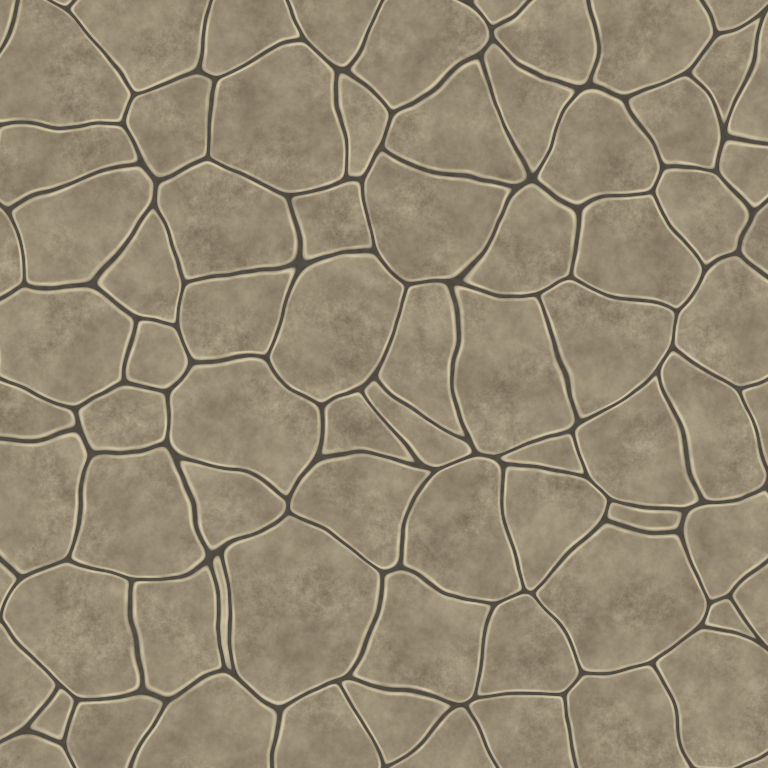
Reproduce this texture procedurally as a Shadertoy shader.

```glsl
// Irregular flagstone paving: mottled tan stones, pale worn rims, dark grout.

const float STONES_ACROSS = 8.0;
const float JITTER = 0.88;
const float SIZE_SPREAD = 0.58;
const float CORNER_SHARPNESS = 48.0;
const float GROUT_HALF_WIDTH = 0.0175;

const vec3 STONE_DARK = vec3(0.480, 0.432, 0.357);
const vec3 STONE_LIGHT = vec3(0.685, 0.640, 0.540);
const vec3 RIM_COLOR = vec3(0.830, 0.780, 0.650);
const vec3 GROUT_COLOR = vec3(0.310, 0.290, 0.258);

vec2 hash22(vec2 p) {
    vec3 q = fract(p.xyx * vec3(0.1031, 0.1030, 0.0973));
    q += dot(q, q.yzx + 33.33);
    return fract((q.xx + q.yz) * q.zy);
}

// Gradient noise, roughly -0.7 to 0.7
float cornerSlope(vec2 cell, vec2 offset) {
    float angle = 6.2832 * hash22(cell + 71.0).x;
    return dot(vec2(cos(angle), sin(angle)), offset);
}

float gradientNoise(vec2 p) {
    vec2 i = floor(p), f = fract(p), e = vec2(1.0, 0.0);
    vec2 u = f * f * f * (f * (f * 6.0 - 15.0) + 10.0);
    float low = mix(cornerSlope(i, f), cornerSlope(i + e, f - e), u.x);
    float high = mix(cornerSlope(i + e.yx, f - e.yx), cornerSlope(i + 1.0, f - 1.0), u.x);
    return mix(low, high, u.y);
}

float fbm(vec2 p, int octaves, float gain) {
    float sum = 0.0, amplitude = 0.5;
    for (int i = 0; i < octaves; i++) {
        sum += amplitude * gradientNoise(p);
        p = mat2(1.6, 1.2, -1.2, 1.6) * p + 17.3;
        amplitude *= gain;
    }
    return sum;
}

// Bends straight joints into gentle curves
vec2 warp(vec2 p, float frequency, float amount) {
    vec2 q = p * frequency;
    return p + amount * vec2(gradientNoise(q + 3.7), gradientNoise(q + 41.2));
}

// Stone centre in xy, size weight in z
vec3 stoneSite(vec2 cell, float jitter, float spread) {
    vec2 centre = cell + 0.5 + jitter * (hash22(cell + 19.0) - 0.5);
    return vec3(centre, spread * hash22(cell + 137.0).y);
}

float powerDistance(vec2 p, vec3 site) {
    vec2 d = p - site.xy;
    return dot(d, d) - site.z;
}

// Weighted Voronoi: x is the rounded distance to the joint, yz the stone centre
vec3 flagstones(vec2 p, float sharpness) {
    vec2 base = floor(p);
    vec3 nearest = vec3(0.0);
    float best = 1e5;
    for (int y = -2; y <= 2; y++)
    for (int x = -2; x <= 2; x++) {
        vec3 site = stoneSite(base + vec2(x, y), JITTER, SIZE_SPREAD);
        float d = powerDistance(p, site);
        if (d < best) { best = d; nearest = site; }
    }
    float blend = 0.0;
    for (int y = -2; y <= 2; y++)
    for (int x = -2; x <= 2; x++) {
        vec3 site = stoneSite(base + vec2(x, y), JITTER, SIZE_SPREAD);
        float gap = length(site.xy - nearest.xy);
        if (gap > 0.001) {
            float edge = (powerDistance(p, site) - best) / (2.0 * gap);
            blend += exp(-sharpness * edge);
        }
    }
    return vec3(-log(max(blend, 1e-20)) / sharpness, nearest.xy);
}

// Cloudy patches with finer stains on top
vec3 stoneColor(vec2 p, vec2 centre) {
    vec2 q = p + 9.0 * hash22(floor(centre * 50.0));
    float clouds = fbm(q * 2.0, 5, 0.74);
    float stains = fbm(q * 7.0 + 23.0, 4, 0.85) * smoothstep(-0.3, 0.4, gradientNoise(q * 1.5));
    float tint = hash22(floor(centre * 80.0)).x - 0.5;
    return mix(STONE_DARK, STONE_LIGHT, 0.5 + 0.72 * clouds + 0.6 * stains + 0.1 * tint);
}

void mainImage(out vec4 fragColor, in vec2 fragCoord) {
    float pixel = STONES_ACROSS / iResolution.y;
    vec2 p = fragCoord * pixel + 4.0;
    vec2 bent = warp(warp(p, 1.2, 0.20), 4.0, 0.016);

    vec3 stone = flagstones(bent, CORNER_SHARPNESS);
    float joint = stone.x;
    vec3 color = stoneColor(p, stone.yz);

    // Pale rim with uneven wear and a soft inner fade
    float wear = clamp(0.72 + 1.4 * fbm(p * 2.6 + stone.yz * 3.0, 3, 0.6), 0.15, 1.0);
    float rimOffset = (joint - GROUT_HALF_WIDTH - 0.020) / 0.014;
    float fade = exp(-max(joint - GROUT_HALF_WIDTH, 0.0) / 0.04);
    color = mix(color, RIM_COLOR, wear * min(0.95 * exp(-rimOffset * rimOffset) + 0.08 * fade, 1.0));

    // Dark grout with slight grain
    vec3 grout = GROUT_COLOR * (1.0 + 0.15 * gradientNoise(p * 14.0));
    float cover = smoothstep(-0.7 * pixel, 0.7 * pixel, joint - GROUT_HALF_WIDTH);
    fragColor = vec4(mix(grout, color, cover), 1.0);
}
```
